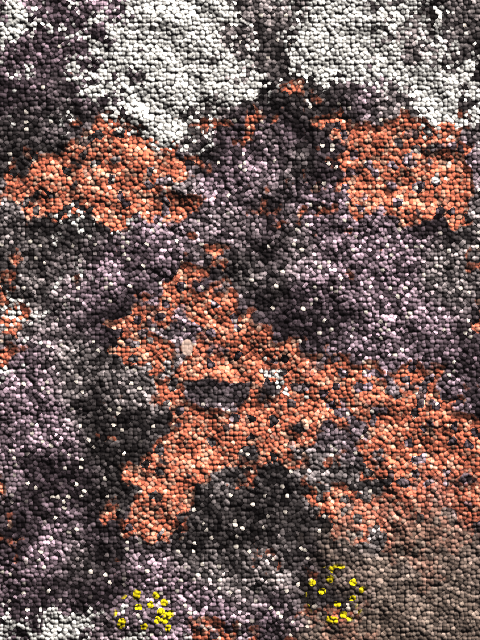
A WebGL 1 fragment shader for this texture:

```glsl
precision highp float;
// Weathered rock in raking sunlight: black granular crust, exposed rust stone,
// pale lichen towards the top and a few yellow flecks near the foot.
// Cellular grains and fractal noise form a height field lit by differences.

uniform vec2 u_resolution;

const vec2 SUN = vec2(0.42, 0.91);
const vec3 CRUST = vec3(1.0, 0.92, 0.90);
const vec3 PLUM = vec3(1.02, 0.86, 0.92);
const vec3 RUST = vec3(0.88, 0.47, 0.35);
const vec3 TAN = vec3(0.94, 0.74, 0.62);
const vec3 EARTH = vec3(0.54, 0.46, 0.40);
const vec3 LICHEN = vec3(1.0, 0.98, 0.94);
const vec3 YELLOW = vec3(0.92, 0.82, 0.10);

float hash(vec2 p) {
  return fract(sin(dot(p, vec2(127.1, 311.7))) * 43758.5453);
}

vec2 hash2(vec2 p) {
  return vec2(hash(p), hash(p + 57.3));
}

float noise(vec2 p) {
  vec2 i = floor(p);
  vec2 f = fract(p);
  f = f * f * (3.0 - 2.0 * f);
  float low = mix(hash(i), hash(i + vec2(1.0, 0.0)), f.x);
  float high = mix(hash(i + vec2(0.0, 1.0)), hash(i + 1.0), f.x);
  return mix(low, high, f.y);
}

float fbm(vec2 p) {
  float sum = 0.0;
  float amp = 0.533;
  for (int k = 0; k < 4; k++) {
    sum += amp * noise(p);
    p = mat2(1.6, 1.2, -1.2, 1.6) * p + 7.7;
    amp *= 0.5;
  }
  return sum;
}

// x: domed height of the nearest grain, y and z: its random values
vec3 grain(vec2 p) {
  vec2 cell = floor(p);
  vec3 best = vec3(9.0, 0.0, 0.0);
  for (int j = -1; j <= 1; j++) {
    for (int i = -1; i <= 1; i++) {
      vec2 c = cell + vec2(float(i), float(j));
      vec2 d = c + 0.1 + 0.8 * hash2(c) - p;
      float dist = dot(d, d);
      if (dist < best.x) best = vec3(dist, hash2(c + 19.4));
    }
  }
  return vec3(1.0 - best.x, best.yz);
}

float surface(vec2 p) {
  return 0.8 * fbm(p * 24.0) + 0.32 * grain(p * 115.0).x + 0.22 * grain(p * 62.0).x;
}

// Share of bare stone where the crust has flaked away
float exposed(vec2 p) {
  float field = fbm(p * vec2(6.5, 7.5) + 3.1) + 0.38 * (fbm(p * 38.0) - 0.5);
  field -= 0.3 * smoothstep(1.02, 1.22, p.y);
  return smoothstep(0.55, 0.61, field);
}

// Pale lichen: a blanket at the top, thinning to small colonies below
float paleCover(vec2 p, float speckle) {
  float bias = mix(-0.16, 0.17, smoothstep(0.9, 1.24, p.y));
  bias -= 0.13 * smoothstep(0.55, 0.9, p.x);
  float field = fbm(p * 5.5 + 21.0) + 0.3 * (fbm(p * 34.0 + 5.0) - 0.5);
  return smoothstep(0.53, 0.58, field + bias + 0.14 * (speckle - 0.5));
}

// Loose clusters of yellow grains along the foot
float yellowFlecks(vec2 p, vec3 clump) {
  float mask = 0.0;
  for (int k = 0; k < 2; k++) {
    vec2 centre = vec2(0.3, 0.045) + float(k) * vec2(0.4, 0.05);
    float near = 1.0 - smoothstep(0.02, 0.085, length(p - centre));
    mask = max(mask, near * smoothstep(0.62, 0.68, clump.y));
  }
  return smoothstep(0.2, 0.4, mask) * smoothstep(0.7, 0.8, clump.x);
}

float sunlight(vec2 p, float dome) {
  float slope = surface(p) - surface(p + SUN * 0.004);
  float relief = fbm(p * 20.0) - fbm((p + SUN * 0.022) * 20.0);
  float light = clamp(0.86 + 4.2 * slope + 1.2 * relief, 0.12, 1.6);
  return light * mix(0.4, 1.0, smoothstep(0.35, 0.85, dome));
}

void main() {
  vec2 p = gl_FragCoord.xy / u_resolution.x;
  vec3 fine = grain(p * 115.0);
  vec3 clump = grain(p * 62.0);

  // Crust, mottled by grain and by broad patches
  float tone = mix(0.15, 0.62, pow(fine.y, 1.3));
  tone *= mix(0.55, 1.5, smoothstep(0.3, 0.7, fbm(p * 9.0 + 40.0)));
  vec3 colour = tone * mix(CRUST, PLUM, smoothstep(0.45, 0.65, fbm(p * 4.0 + 60.0)));
  colour = mix(colour, vec3(0.85, 0.80, 0.74), smoothstep(0.94, 0.96, fine.z));
  float earth = 1.0 - smoothstep(0.2, 0.34, length(p - vec2(0.95, 0.0)) + 0.3 * fbm(p * 14.0) - 0.15);
  colour = mix(colour, EARTH * mix(0.7, 1.2, fine.y), 0.8 * earth);

  // Bare stone, shaded by the rim of the crust on its sunny side
  float bare = exposed(p) * (1.0 - 0.8 * earth);
  float rimShade = bare * (1.0 - exposed(p + SUN * 0.012));
  vec3 stone = mix(RUST, TAN, 0.8 * smoothstep(0.55, 0.9, fine.z)) * mix(0.75, 1.15, fine.y);
  colour = mix(colour, stone, bare * smoothstep(0.1, 0.16, clump.z));

  // Lichen, flecks and one pale pebble
  float pale = paleCover(p, fine.z);
  colour = mix(colour, LICHEN * mix(0.72, 1.1, fine.y), pale);
  colour = mix(colour, YELLOW, yellowFlecks(p, clump));
  float pebble = 1.0 - smoothstep(0.8, 1.1, length((p - vec2(0.39, 0.61)) / vec2(0.013, 0.018)));
  colour = mix(colour, vec3(0.9, 0.76, 0.68), pebble);

  float light = sunlight(p, fine.x) * (1.0 - 0.55 * rimShade * (1.0 - pale));
  light = mix(light, 0.95, 0.7 * pebble);
  gl_FragColor = vec4(colour * light + vec3(0.03, 0.024, 0.026), 1.0);
}
```
